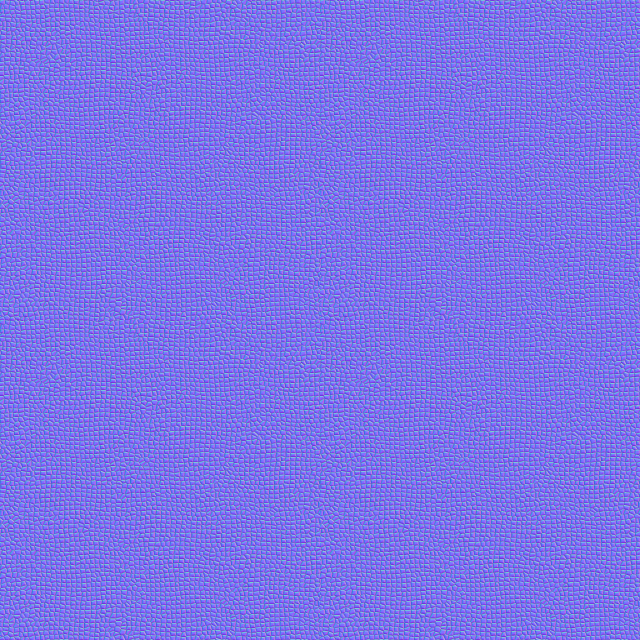
Give the GLSL for this texture map, as a WebGL 2 fragment shader.

```glsl
#version 300 es
precision highp float;
// Tangent-space normal map of fine pebbled cloth, tiled two by two.
// A jittered grid of cellular bumps gives each point its nearest groove;
// the side of the bump it lies on sets the tilt of the normal.

uniform vec2 u_resolution;
out vec4 fragColor;

const float TILES = 2.0;                   // repeats across and down
const vec2 CELLS = vec2(64.0, 72.0);       // bumps in one tile
const vec2 JITTER_CALM = vec2(0.34, 0.22); // centre scatter in orderly areas
const vec2 JITTER_WILD = vec2(0.84, 0.62); // centre scatter in broken areas
const float ROW_WAVE = 0.22;               // sway of the rows, in cells
const float UPPER_WIDTH = 0.34;            // steep upper flank, in cells
const float LOWER_WIDTH = 0.52;            // broad lower flank, in cells
const float UPPER_SLOPE = 1.25;
const float LOWER_SLOPE = 0.62;
const float SIDE_SLOPE = 0.72;             // sideways tilt against vertical
const float FACE_TILT = -0.10;             // lean of the flat face
const float GROOVE_SHADE = 0.12;           // darkening in the groove
const float SLOPE_VARIATION = 0.45;        // difference from bump to bump
const int SAMPLES = 3;                     // samples per pixel side
const float TAU = 6.2831853;

vec2 hash2(vec2 p) {
  vec3 q = fract(p.xyx * vec3(0.1031, 0.1030, 0.0973));
  q += dot(q, q.yzx + 33.33);
  return fract((q.xx + q.yz) * q.zy);
}

// Layered sines: 0 where the weave is orderly, 1 where it breaks up.
float disorder(vec2 t) {
  float columns = sin(TAU * (3.0 * t.x + 0.15 * sin(TAU * t.y)));
  float patches = sin(TAU * (2.0 * t.x + t.y)) * sin(TAU * (3.0 * t.y - t.x));
  float fine = sin(TAU * (7.0 * t.x + 0.2)) * sin(TAU * (5.0 * t.y + 0.4));
  float rim = smoothstep(0.32, 0.5, abs(t.x - 0.5));
  return clamp(0.42 + 0.2 * columns + 0.22 * patches + 0.16 * fine + 0.3 * rim, 0.0, 1.0);
}

vec3 clothNormal(vec2 uv) {
  vec2 tile = fract(uv * TILES);
  vec2 p = tile * CELLS;
  p.y += ROW_WAVE * sin(TAU * (4.0 * tile.x + 2.0 * tile.y));
  p.x += ROW_WAVE * sin(TAU * (3.0 * tile.y + tile.x));
  vec2 jitter = mix(JITTER_CALM, JITTER_WILD, disorder(tile));

  // Offsets to the nearest and second nearest bump centres
  vec2 base = floor(p);
  vec2 nearest = vec2(9.0);
  vec2 second = vec2(9.0);
  vec2 bumpId = base;
  for (int j = -1; j <= 1; j++) {
    for (int i = -1; i <= 1; i++) {
      vec2 id = base + vec2(i, j);
      vec2 offset = id + 0.5 + jitter * (hash2(id + 7.0) - 0.5) - p;
      if (dot(offset, offset) < dot(nearest, nearest)) {
        second = nearest;
        nearest = offset;
        bumpId = id;
      } else if (dot(offset, offset) < dot(second, second)) {
        second = offset;
      }
    }
  }

  // Flank profile: narrow and steep above, wide and gentle below
  vec2 outward = normalize(second - nearest);
  float edge = dot(0.5 * (nearest + second), outward);
  float upward = smoothstep(-0.6, 0.6, outward.y);
  float width = mix(LOWER_WIDTH, UPPER_WIDTH, upward);
  float slope = mix(LOWER_SLOPE, UPPER_SLOPE, upward);
  slope *= 1.0 + SLOPE_VARIATION * (hash2(bumpId + 41.0).x - 0.5);
  float flank = 1.0 - smoothstep(0.0, width, edge);
  vec2 tilt = outward * vec2(SIDE_SLOPE, 1.0) * slope * flank;
  tilt.y += FACE_TILT;

  vec3 normal = normalize(vec3(tilt, 1.0));
  float groove = 1.0 - smoothstep(0.0, 0.16, edge);
  return (0.5 + 0.5 * normal) * (1.0 - GROOVE_SHADE * groove);
}

void main() {
  // Average a small grid of samples to smooth the fine grooves
  vec3 color = vec3(0.0);
  for (int j = 0; j < SAMPLES; j++) {
    for (int i = 0; i < SAMPLES; i++) {
      vec2 shift = (vec2(i, j) + 0.5) / float(SAMPLES) - 0.5;
      color += clothNormal((gl_FragCoord.xy + shift) / u_resolution);
    }
  }
  fragColor = vec4(color / float(SAMPLES * SAMPLES), 1.0);
}
```
